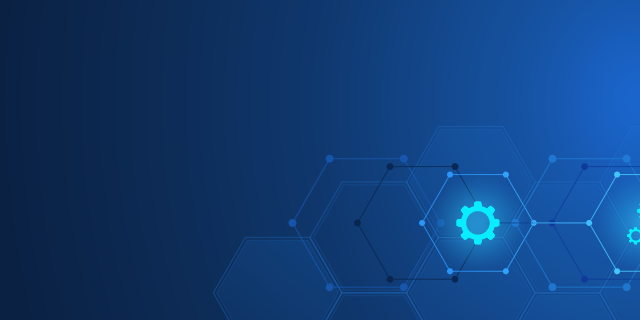
Reproduce this background procedurally as a Shadertoy shader.

```glsl
// Blue technology backdrop: a radial gradient under a honeycomb of faint panels,
// with linked wire hexagons, soft cyan glows and gears on the right.
// Shapes are distance functions on a design grid 384 units high.

const float GRID_HEIGHT = 384.0;
const float MID_Y = 116.5;   // shared centre height of the wire hexagons

float pixelSize;             // one pixel in grid units

float coverage(float dist) {
    return clamp(0.5 - dist / pixelSize, 0.0, 1.0);
}

// Hexagon with flat top and bottom; radius reaches its corners
float hexagon(vec2 p, float radius) {
    p = abs(p);
    return max(p.y, dot(p, vec2(0.866, 0.5))) - 0.866 * radius;
}

// Distance to the nearest of the six corners
float hexCorner(vec2 p, float radius) {
    float sector = 1.0472;
    float a = mod(atan(p.y, p.x) + 0.5 * sector, sector) - 0.5 * sector;
    return length(length(p) * vec2(cos(a), sin(a)) - vec2(radius, 0.0));
}

// Eight-toothed ring
float gear(vec2 p, float radius) {
    float r = length(p);
    float tooth = smoothstep(-0.35, 0.45, cos(8.0 * atan(p.y, p.x)));
    return max(r - radius * mix(0.79, 1.0, tooth), 0.54 * radius - r);
}

vec3 background(vec2 p) {
    float d = length((p - vec2(768.0, 262.0)) * vec2(1.0, 0.85)) / 192.0;
    vec3 c = mix(vec3(0.105, 0.405, 0.82), vec3(0.08, 0.305, 0.595), smoothstep(-0.2, 1.1, d));
    c = mix(c, vec3(0.06, 0.22, 0.435), clamp(d - 1.0, 0.0, 1.0));
    c = mix(c, vec3(0.05, 0.17, 0.335), clamp(d - 2.0, 0.0, 1.0));
    return mix(c, vec3(0.04, 0.13, 0.265), clamp(d - 3.0, 0.0, 1.0));
}

// Five honeycomb columns of two panels, each with a double rim
vec3 addPanels(vec3 color, vec2 p) {
    for (int i = 0; i < 5; i++) {
        float top = i == 0 ? 32.5 : (i % 2 == 0 ? 165.5 : 99.0);
        for (int row = 0; row < 2; row++) {
            vec2 q = p - vec2(333.0 + 116.0 * float(i), top - 133.0 * float(row));
            float d = hexagon(q, 77.0);
            float sheen = i == 1 ? 0.0 : 0.13 + 0.0008 * q.y;
            color = mix(color, vec3(0.10, 0.42, 0.78), sheen * coverage(d + 3.5));
            float rim = coverage(abs(d) - 0.6) + 0.5 * coverage(abs(d + 3.5) - 0.6);
            color = mix(color, vec3(0.12, 0.46, 0.82), 0.38 * min(rim, 1.0));
        }
    }
    return color;
}

// Thin hexagon outline with a round node on each corner
vec3 addWire(vec3 color, vec2 p, float radius, float node, vec3 tint, float opacity) {
    float wire = 0.85 * coverage(abs(hexagon(p, radius)) - 0.6);
    float dots = coverage(hexCorner(p, radius) - node);
    return mix(color, tint, opacity * max(wire, dots));
}

vec3 addGlow(vec3 color, vec2 p, float radius) {
    float falloff = max(1.0 - length(p) / radius, 0.0);
    return mix(color, vec3(0.16, 0.68, 0.92), 0.85 * pow(falloff, 1.3));
}

// Horizontal link along the middle line
float link(vec2 p, float x0, float x1) {
    float x = clamp(p.x, x0, x1);
    return coverage(length(p - vec2(x, MID_Y)) - 0.6);
}

void mainImage(out vec4 fragColor, in vec2 fragCoord) {
    pixelSize = GRID_HEIGHT / iResolution.y;
    vec2 p = fragCoord * pixelSize;
    vec3 color = addPanels(background(p), p);

    // Wire groups: the right one repeats the left in lighter tints
    for (int i = 0; i < 2; i++) {
        float k = float(i);
        vec2 broad = p - vec2(440.0 + 267.5 * k, MID_Y);
        vec2 dark = p - vec2(507.0 + 233.5 * k, MID_Y);
        vec2 bright = p - vec2(573.5 + 200.5 * k, MID_Y);

        color = addWire(color, broad, 89.0, 4.7,
            mix(vec3(0.09, 0.36, 0.72), vec3(0.13, 0.50, 0.86), k), 0.8);
        color = addWire(color, dark, 78.0, 4.1,
            mix(vec3(0.03, 0.14, 0.30), vec3(0.05, 0.22, 0.60), k), 0.9);
        color = addGlow(color, bright, 60.0);
        color = addWire(color, bright, 67.0, 3.6,
            mix(vec3(0.17, 0.60, 1.0), vec3(0.28, 0.80, 1.0),
                clamp((p.x - 560.0) / 180.0, 0.0, 1.0)), 0.95);
    }
    color = mix(color, vec3(0.05, 0.23, 0.55), 0.7 * link(p, 585.0, 662.0));
    color = mix(color, vec3(0.25, 0.72, 1.0), 0.9 * link(p, 640.5, 707.0));

    // One large gear, and a pair of small ones at the right edge
    vec2 hub = p - vec2(573.5, MID_Y);
    color = mix(color, vec3(0.14, 0.55, 0.80), 0.8 * coverage(length(hub) - 14.0));
    float gears = min(gear(hub, 26.0),
        min(gear(p - vec2(763.0, 101.0), 10.5), gear(p - vec2(777.0, 131.0), 12.5)));
    color = mix(color, vec3(0.03, 0.93, 1.0), coverage(gears));

    fragColor = vec4(color, 1.0);
}
```
